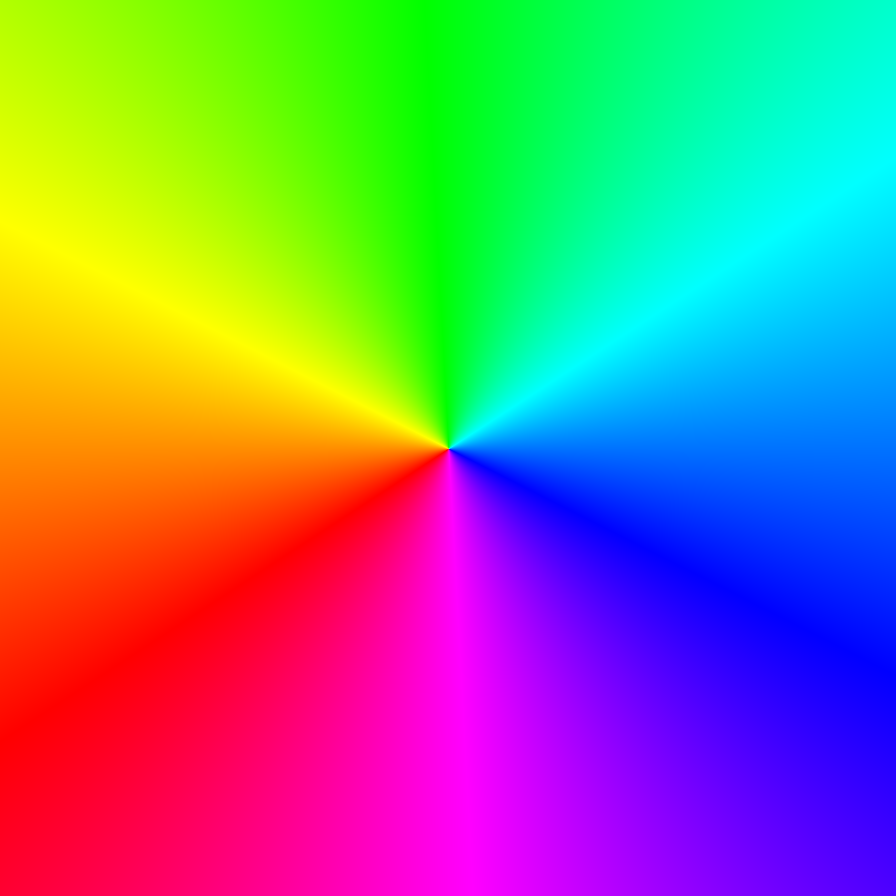
This background is drawn by a three.js fragment shader. Its source:

```glsl
// A full-spectrum colour wheel: pure hues sweep around a central point.
// The angle about the centre gives the hue, which three clamped triangle
// waves turn into red, green and blue at full saturation.

varying vec2 vUv;

const float TAU = 6.283185;
const vec2 CENTRE = vec2(0.501, 0.499);
const float RED_TURN = 0.592;   // direction of pure red, in turns from +x
const float SATURATION = 1.0;
const float BRIGHTNESS = 1.0;

// Hue in turns to a saturated colour; continuous across the wrap.
vec3 hueToRgb(float hue) {
  vec3 phase = fract(hue + vec3(0.0, 2.0, 1.0) / 3.0);
  return clamp(abs(phase * 6.0 - 3.0) - 1.0, 0.0, 1.0);
}

void main() {
  // A tiny offset keeps the angle defined at the exact centre.
  vec2 ray = vUv - CENTRE + vec2(1e-5, 0.0);
  float turn = atan(ray.y, ray.x) / TAU;

  // Hue runs clockwise from the red direction.
  vec3 spectrum = hueToRgb(RED_TURN - turn);
  vec3 colour = BRIGHTNESS * mix(vec3(1.0), spectrum, SATURATION);

  gl_FragColor = vec4(colour, 1.0);
}
```
